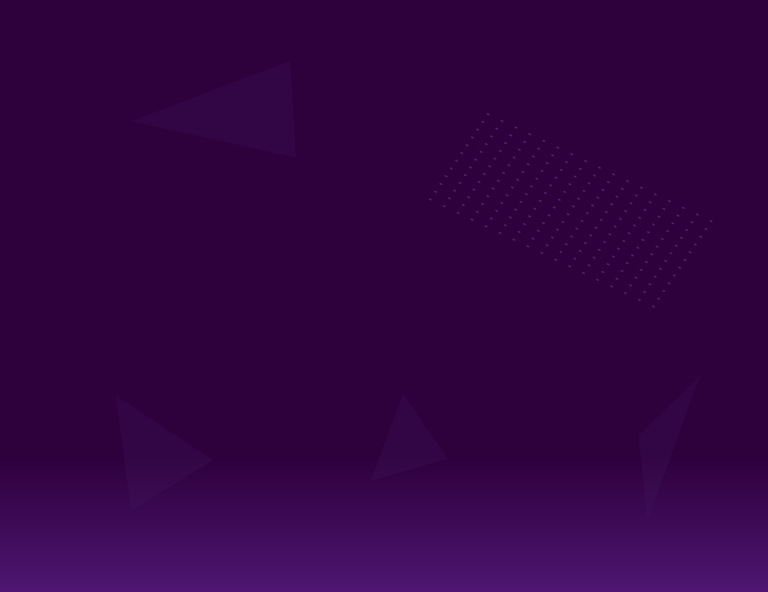
Give the GLSL for this background, as a Shadertoy shader.

```glsl
// Dark violet backdrop with a glow rising from the lower edge, four faint
// triangles and a slanted sheet of tiny dots. Triangles are half-plane
// distances; the dots come from rounding in a skewed lattice.

const vec3 NIGHT = vec3(0.180, 0.000, 0.235);
const vec3 GLOW  = vec3(0.305, 0.085, 0.445);
const vec3 TINT  = vec3(0.250, 0.095, 0.370);
const vec3 DOT   = vec3(0.370, 0.190, 0.500);

// Signed distance to the line a-b, positive to its right.
float edgeDistance(vec2 p, vec2 a, vec2 b) {
    vec2 along = normalize(b - a);
    return dot(p - a, vec2(along.y, -along.x));
}

// Distance to a triangle with counter-clockwise corners, negative inside.
float triangleDistance(vec2 p, vec2 a, vec2 b, vec2 c) {
    return max(edgeDistance(p, a, b), max(edgeDistance(p, b, c), edgeDistance(p, c, a)));
}

// Approximate distance to an ellipse whose long axis follows a direction.
float ellipseDistance(vec2 p, vec2 direction, vec2 radii) {
    vec2 local = vec2(dot(p, direction), dot(p, vec2(-direction.y, direction.x)));
    return (length(local / radii) - 1.0) * min(radii.x, radii.y);
}

// Distance to the nearest dot of a finite skewed lattice.
float latticeDistance(vec2 p, vec2 origin, vec2 stepX, vec2 stepY, vec2 lastCell, vec2 radii) {
    mat2 lattice = mat2(stepX, stepY);
    vec2 cell = clamp(round(inverse(lattice) * (p - origin)), vec2(0.0), lastCell);
    return ellipseDistance(p - origin - lattice * cell, normalize(stepX), radii);
}

// Antialiased coverage of a shape for a given pixel size.
float coverage(float dist, float pixel) {
    return clamp(0.5 - dist / pixel, 0.0, 1.0);
}

void mainImage(out vec4 fragColor, in vec2 fragCoord) {
    vec2 p = fragCoord / iResolution.xy * vec2(1.3, 1.0);
    float pixel = 1.0 / iResolution.y;

    // Backdrop and lower glow
    float glow = clamp(1.0 - p.y / 0.228, 0.0, 1.0);
    vec3 color = mix(NIGHT, GLOW, glow);

    // Translucent triangles
    float shapes = triangleDistance(p, vec2(0.491, 0.897), vec2(0.222, 0.795), vec2(0.501, 0.734));
    shapes = min(shapes, triangleDistance(p, vec2(0.196, 0.332), vec2(0.222, 0.137), vec2(0.360, 0.223)));
    shapes = min(shapes, triangleDistance(p, vec2(0.682, 0.335), vec2(0.628, 0.188), vec2(0.758, 0.225)));
    shapes = min(shapes, triangleDistance(p, vec2(1.184, 0.364), vec2(1.081, 0.264), vec2(1.096, 0.120)));
    color = mix(color, TINT, 0.25 * coverage(shapes, pixel));

    // Slanted sheet of 17 by 12 dots
    float dots = latticeDistance(p, vec2(0.8262, 0.8071), vec2(0.0236, -0.0113),
                                 vec2(-0.0089, -0.0131), vec2(16.0, 11.0), vec2(0.0022, 0.0013));
    color = mix(color, DOT, 0.8 * coverage(dots, pixel));

    fragColor = vec4(color, 1.0);
}
```
